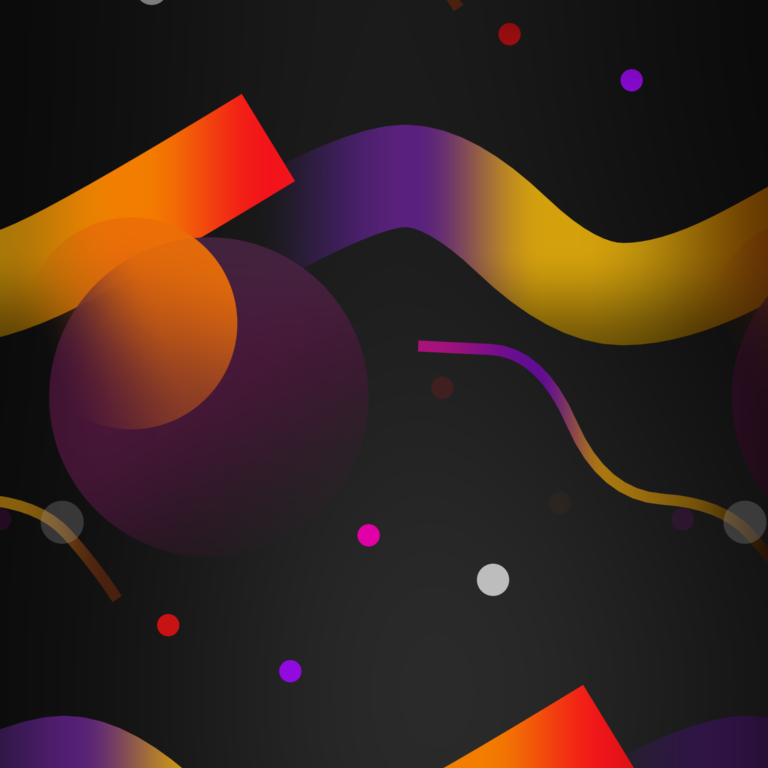
Reproduce this background procedurally as a three.js fragment shader.

```glsl
varying vec2 vUv;

const float EDGE = 0.0012;

float cover(float dist) {
  return 1.0 - smoothstep(-EDGE, EDGE, dist);
}

float segmentDistance(vec2 p, vec2 a, vec2 b) {
  vec2 ab = b - a;
  vec2 ap = p - a;
  return length(ap - ab * clamp(dot(ap, ab) / dot(ab, ab), 0.0, 1.0));
}

// Quadratic arc between the midpoints of a-b and b-c
float arcDistance(vec2 p, vec2 a, vec2 b, vec2 c) {
  vec2 from = 0.5 * (a + b);
  vec2 to = 0.5 * (b + c);
  vec2 last = from;
  float dist = 10.0;
  for (int i = 1; i <= 8; i++) {
    float t = float(i) / 8.0;
    vec2 next = mix(mix(from, b, t), mix(b, to, t), t);
    dist = min(dist, segmentDistance(p, last, next));
    last = next;
  }
  return dist;
}

// Smooth band with square ends
float bandDistance(vec2 p, float halfWidth, vec2 a, vec2 b, vec2 c, vec2 d, vec2 e, vec2 f, vec2 g) {
  float dist = min(arcDistance(p, a, b, c), arcDistance(p, b, c, d));
  dist = min(dist, min(arcDistance(p, c, d, e), arcDistance(p, d, e, f)));
  dist = min(dist, arcDistance(p, e, f, g)) - halfWidth;
  float head = dot(0.5 * (a + b) - p, normalize(b - a));
  float tail = dot(p - 0.5 * (f + g), normalize(g - f));
  return max(dist, max(head, tail));
}

vec3 wideColor(vec2 p) {
  vec3 color = mix(vec3(0.24, 0.12, 0.36), vec3(0.35, 0.13, 0.49), smoothstep(0.42, 0.53, p.x));
  color = mix(color, vec3(0.83, 0.63, 0.05), smoothstep(0.54, 0.71, p.x));
  color = mix(color, vec3(0.95, 0.49, 0.0), smoothstep(0.83, 1.07, p.x));
  color = mix(color, vec3(0.95, 0.08, 0.1), smoothstep(1.07, 1.24, p.x));
  float shade = mix(0.52, 1.0, smoothstep(0.53, 0.68, p.y));
  return color * mix(shade, 1.0, smoothstep(0.9, 1.1, p.x));
}

vec3 thinColor(vec2 p) {
  vec3 color = mix(vec3(0.66, 0.07, 0.48), vec3(0.38, 0.05, 0.57), smoothstep(0.55, 0.7, p.x));
  color = mix(color, vec3(0.68, 0.48, 0.06), smoothstep(0.7, 0.79, p.x));
  return mix(color, vec3(0.29, 0.13, 0.06), smoothstep(0.9, 1.03, p.x));
}

void addDot(inout vec3 color, vec2 p, vec2 center, float radius, vec3 tint, float opacity) {
  color = mix(color, tint, opacity * cover(length(p - center) - radius));
}

void addBands(inout vec3 color, vec2 p, float light) {
  if (p.x < 0.3 || p.x > 1.3 || p.y < 0.15 || p.y > 0.95) return;
  float wide = bandDistance(p, 0.0665, vec2(0.156, 0.591), vec2(0.469, 0.771), vec2(0.586, 0.771),
    vec2(0.747, 0.617), vec2(0.875, 0.617), vec2(1.042, 0.701), vec2(1.435, 0.941));
  color = mix(color, wideColor(p) * light, cover(wide) * smoothstep(0.33, 0.47, p.x));
  float thin = bandDistance(p, 0.0072, vec2(0.516, 0.551), vec2(0.573, 0.548), vec2(0.704, 0.542),
    vec2(0.785, 0.355), vec2(0.94, 0.345), vec2(1.013, 0.264), vec2(1.07, 0.176));
  color = mix(color, thinColor(p) * light, cover(thin));
}

void addDiscs(inout vec3 color, vec2 p, float light) {
  vec2 r = (p - vec2(1.161, 0.483)) / 0.208;
  float fade = 1.0 - smoothstep(-0.3, 1.25, dot(r, vec2(0.55, -0.83)));
  vec3 plum = mix(vec3(0.31, 0.09, 0.24), vec3(0.28, 0.14, 0.26), smoothstep(0.1, 1.0, r.y));
  color = mix(color, plum * light, 0.9 * fade * cover((length(r) - 1.0) * 0.208));

  r = (p - vec2(1.06, 0.579)) / 0.138;
  fade = smoothstep(-0.95, 0.3, r.x + 0.35 * r.y);
  vec3 amber = mix(vec3(0.53, 0.23, 0.15), vec3(0.92, 0.43, 0.03), smoothstep(-0.9, 0.9, r.y + 0.3 * r.x));
  color = mix(color, amber * light, 0.95 * fade * cover((length(r) - 1.0) * 0.138));
}

void addDots(inout vec3 color, vec2 p, float light) {
  addDot(color, p, vec2(0.576, 0.495), 0.0145, vec3(0.8, 0.08, 0.08), 0.18);
  addDot(color, p, vec2(0.729, 0.345), 0.0145, vec3(0.6, 0.3, 0.1), 0.08);
  addDot(color, p, vec2(0.889, 0.324), 0.0145, vec3(0.5, 0.05, 0.5), 0.2);
  addDot(color, p, vec2(0.97, 0.32), 0.028, vec3(0.65), 0.27);
  addDot(color, p, vec2(0.48, 0.303), 0.0145, vec3(0.88, 0.0, 0.65) * light, 1.0);
  addDot(color, p, vec2(0.642, 0.245), 0.021, vec3(0.74) * light, 1.0);
  addDot(color, p, vec2(0.219, 0.186), 0.0145, vec3(0.79, 0.07, 0.08) * light, 1.0);
  addDot(color, p, vec2(0.378, 0.126), 0.0145, vec3(0.57, 0.04, 0.88) * light, 1.0);
}

void main() {
  // Charcoal backdrop
  vec2 glow = vUv - vec2(0.68, 0.1);
  float gray = 0.028 + 0.075 * exp(-7.0 * pow(abs(vUv.x - 0.5), 2.0)) + 0.068 * exp(-5.0 * dot(glow, glow));
  vec3 color = vec3(gray);

  // Light falls off toward the sides and top
  float topLight = 1.0 - 0.35 * smoothstep(0.82, 1.02, vUv.y);
  float sideLight = mix(0.78, 1.0, smoothstep(0.0, 0.15, vUv.x)) * (1.0 - 0.62 * smoothstep(0.75, 1.05, vUv.x));

  // Staggered repeats, right to left
  for (int row = -1; row <= 1; row++) {
    for (int column = 0; column < 2; column++) {
      float stagger = 0.5 * abs(float(row));
      vec2 p = vUv - vec2(0.889 * (stagger - float(column)), -0.7695 * float(row));
      addBands(color, p, sideLight);
      addDiscs(color, p, sideLight);
      addDots(color, p, topLight);
    }
  }
  gl_FragColor = vec4(color, 1.0);
}
```
